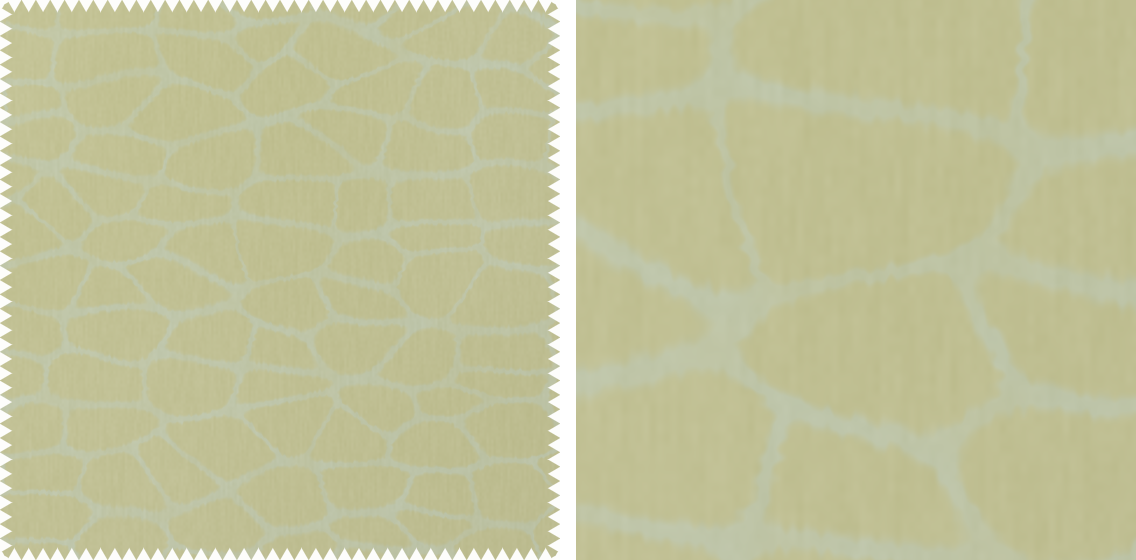
Left: the whole. Right: its middle third, enlarged.
This texture is drawn by a WebGL 1 fragment shader. Its source:

```glsl
precision highp float;
// A pale olive woven swatch with a net of soft blue-green veins and pinked edges.
// The veins are the borders of flattened Voronoi cells, summed so junctions swell;
// vertical threads fray them, and triangle waves cut the white teeth.
uniform vec2 u_resolution;

#define CELLS vec2(7.0, 11.5)   // vein cells across and up
#define JITTER 0.84             // irregularity of the cells
#define VEIN_WIDTH 0.0072       // half width of a vein
#define FRAY 0.0055             // thread offset along vein edges
#define THREADS 240.0           // vertical threads across the cloth
#define GRAIN 0.034             // contrast of the weave
#define TEETH 39.0              // pinked teeth per side
#define TOOTH_DEPTH 0.022

const vec3 GROUND = vec3(0.752, 0.750, 0.574);
const vec3 VEIN = vec3(0.746, 0.774, 0.666);
const vec3 PAPER = vec3(0.993, 0.993, 0.985);

float hash(vec2 p) {
  return fract(sin(dot(p, vec2(127.1, 311.7))) * 43758.5453);
}

float noise(vec2 p) {
  vec2 i = floor(p), f = fract(p);
  f = f * f * (3.0 - 2.0 * f);
  return mix(mix(hash(i), hash(i + vec2(1.0, 0.0)), f.x),
             mix(hash(i + vec2(0.0, 1.0)), hash(i + vec2(1.0, 1.0)), f.x), f.y);
}

// Jittered centre of a cell, in cell units
vec2 cellCentre(vec2 id) {
  return id + 0.5 + JITTER * (vec2(hash(id + 3.7), hash(id + 41.3)) - 0.5);
}

// Strength of the vein net: 0 inside cells, 1 on veins
float veinNet(vec2 p) {
  vec2 q = p * CELLS, base = floor(q), home = base, centre = q;
  float nearest = 100.0;
  for (int j = -2; j <= 2; j++) {
    for (int i = -2; i <= 2; i++) {
      vec2 id = base + vec2(float(i), float(j));
      vec2 c = cellCentre(id);
      float d = dot(c - q, c - q);
      if (d < nearest) { nearest = d; home = id; centre = c; }
    }
  }
  float field = 0.0;
  for (int j = -2; j <= 2; j++) {
    for (int i = -2; i <= 2; i++) {
      if (i == 0 && j == 0) continue;
      vec2 id = home + vec2(float(i), float(j));
      vec2 c = cellCentre(id);
      vec2 normal = normalize(c - centre);
      float d = dot(0.5 * (c + centre) - q, normal) / length(normal * CELLS);
      // Each border has its own width; upright borders are thinner
      float width = VEIN_WIDTH * mix(0.7, 1.3, hash(home + id + 9.1));
      width *= 1.0 - 0.35 * normal.x * normal.x;
      field += exp(-max(d, 0.0) / width);
    }
  }
  return smoothstep(0.2, 0.68, field);
}

// Depth of the white notch at a position along a side
float notch(float x) {
  return TOOTH_DEPTH * abs(2.0 * fract(x * TEETH) - 1.0);
}

void main() {
  vec2 p = gl_FragCoord.xy / u_resolution;

  // Gentle bends, then a small vertical slip for each thread
  vec2 bend = vec2(noise(p * 9.0 + 5.0), noise(p * 9.0 + 37.0)) - 0.5;
  float slip = noise(vec2(p.x * THREADS, p.y * 50.0)) - 0.5;
  float skew = noise(vec2(p.x * 70.0, p.y * 160.0) + 21.0) - 0.5;
  vec2 warped = p + 0.024 * bend + FRAY * vec2(skew, slip);
  float vein = veinNet(warped) * mix(0.62, 1.05, noise(p * 24.0 + 61.0));

  // Weave: long upright streaks, fine flecks and broad uneven tone
  float streak = noise(vec2(p.x * THREADS, p.y * 34.0) + 13.0) - 0.5;
  float fleck = noise(p * vec2(THREADS, 170.0) + 83.0) - 0.5;
  float tone = noise(p * 3.5 + 17.0) - 0.5;
  vec3 cloth = mix(GROUND, VEIN, clamp(vein, 0.0, 1.0));
  cloth += GRAIN * (0.6 * streak + 0.4 * fleck) * vec3(0.8, 0.8, 1.2);
  cloth += 0.02 * tone * vec3(0.7, 0.7, 1.3);
  cloth += 0.014 * (p.y - p.x) * vec3(1.0, 1.0, 0.7);

  // Pinked border
  vec2 side = min(p, 1.0 - p);
  float inside = min(side.x - notch(p.y), side.y - notch(p.x));
  float cover = smoothstep(-0.0025, 0.0025, inside + 0.0005);
  gl_FragColor = vec4(mix(PAPER, cloth, cover), 1.0);
}
```
